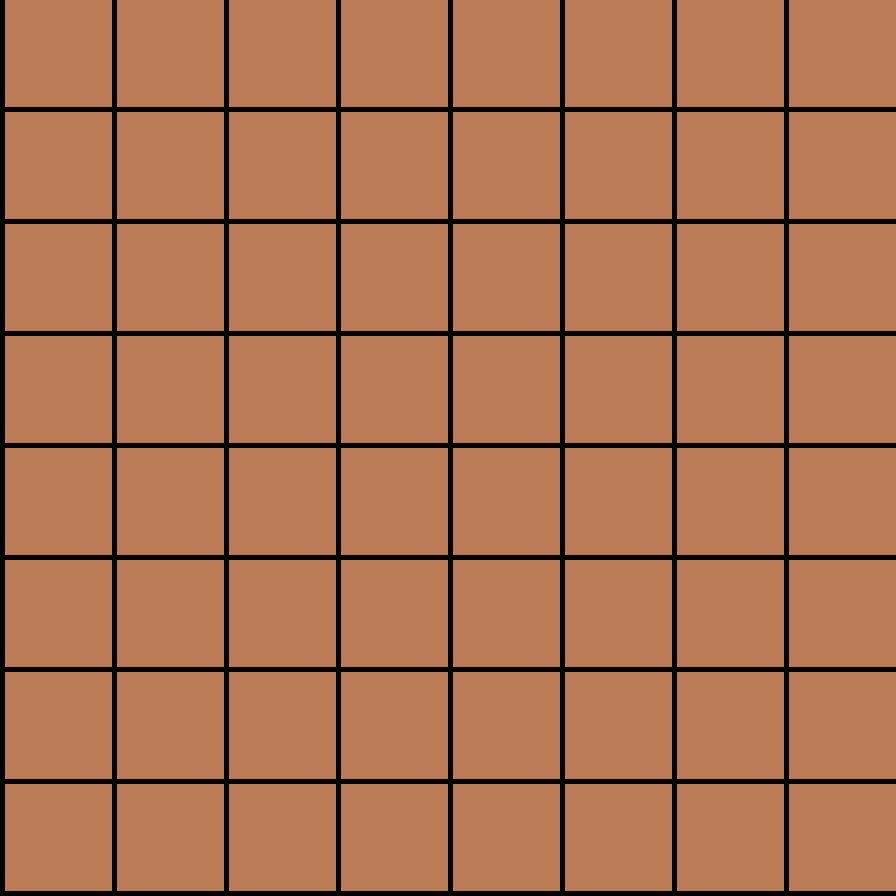
Give the GLSL for this pattern, as a three.js fragment shader.

```glsl
// Square terracotta tiles in an even grid of thin black joints.

varying vec2 vUv;

const float TILES = 8.0;         // repeats across and up
const float JOINT_WIDTH = 0.045; // share of one repeat
const vec3 TILE_COLOR = vec3(0.729, 0.482, 0.337);
const vec3 JOINT_COLOR = vec3(0.0);

// Coverage of joints lying along the left and lower side of each repeat
vec2 jointCoverage(vec2 p) {
  vec2 toCenter = abs(fract(p - 0.5 * JOINT_WIDTH + 0.5) - 0.5);
  vec2 edgeDistance = toCenter - 0.5 * JOINT_WIDTH;
  vec2 pixel = max(fwidth(p), vec2(1e-5));
  return clamp(0.5 - edgeDistance / pixel, 0.0, 1.0);
}

void main() {
  vec2 joints = jointCoverage(vUv * TILES);

  // Union of vertical and horizontal joints
  float joint = max(joints.x, joints.y);
  gl_FragColor = vec4(mix(TILE_COLOR, JOINT_COLOR, joint), 1.0);
}
```
